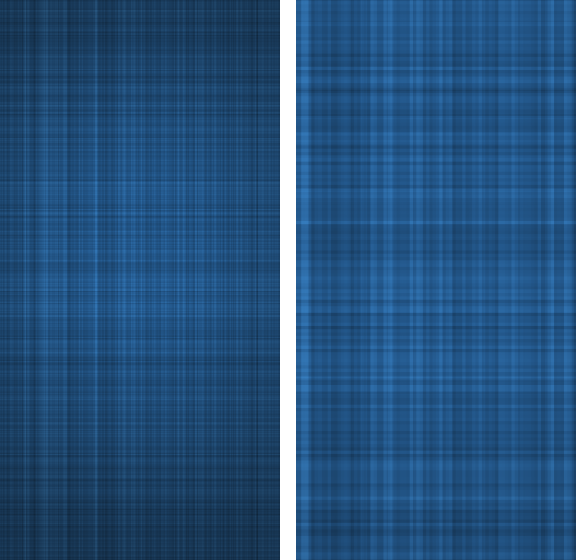
Left, the full canvas; right, a detail of the centre.
Reproduce this texture procedurally as a WebGL 1 fragment shader.

```glsl
precision highp float;

uniform vec2 u_resolution;

float hash(float n) {
  return fract(sin(n * 12.9898 + 4.137) * 43758.5453);
}

// Flat threads of random tone, centred on zero, averaged over one pixel
float threads(float x, float count, float seed, float pixel) {
  float place = (x - 0.5 * pixel) * count + 0.001;
  float cell = floor(place);
  float edge = min(pixel * count, 1.0);
  float blend = clamp((fract(place) - 1.0 + edge) / edge, 0.0, 1.0);
  return mix(hash(cell + seed), hash(cell + 1.0 + seed), blend) - 0.5;
}

// Smooth variation across groups of threads
float bands(float x, float count, float seed) {
  float cell = floor(x * count);
  float blend = smoothstep(0.0, 1.0, fract(x * count));
  return mix(hash(cell + seed), hash(cell + 1.0 + seed), blend) - 0.5;
}

// Sparse strong threads: positive are pale, negative are dark
float accents(float x, float count, float seed, float pixel) {
  float tone = threads(x, count, seed, pixel);
  return smoothstep(0.38, 0.5, tone) - smoothstep(0.38, 0.5, -tone);
}

float weave(float x, float seed, float pixel, float grouping) {
  float tone = 0.22 * threads(x, 256.0, seed, pixel);
  tone += 0.13 * threads(x, 128.0, seed + 31.0, pixel);
  tone += 0.09 * accents(x, 192.0, seed + 151.0, pixel);
  float groups = 0.09 * bands(x, 43.0, seed + 67.0);
  groups += 0.07 * bands(x, 12.0, seed + 93.0);
  return tone + grouping * groups;
}

void main() {
  vec2 uv = gl_FragCoord.xy / u_resolution;
  vec2 p = gl_FragCoord.xy / u_resolution.x;
  float pixel = 1.0 / u_resolution.x;

  // Strong warp crossed by a quieter weft
  float warp = weave(p.x, 17.0, pixel, 1.0);
  float weft = weave(p.y, 523.0, pixel, 0.55);
  warp += 0.09 * exp(-pow((uv.x - 0.325) / 0.022, 2.0));
  float tone = warp + 0.8 * weft;

  // Glow fading from the middle to the dark borders
  float reach = length((uv - vec2(0.5, 0.54)) * vec2(1.1, 1.8));
  float shade = smoothstep(0.08, 1.08, reach);
  vec3 cloth = mix(vec3(0.137, 0.345, 0.55), vec3(0.093, 0.215, 0.333), shade);

  // Pale threads lean towards teal
  vec3 color = cloth * (1.0 + tone);
  color += vec3(0.08, 0.09, 0.05) * max(tone, 0.0);
  gl_FragColor = vec4(clamp(color, 0.0, 1.0), 1.0);
}
```
